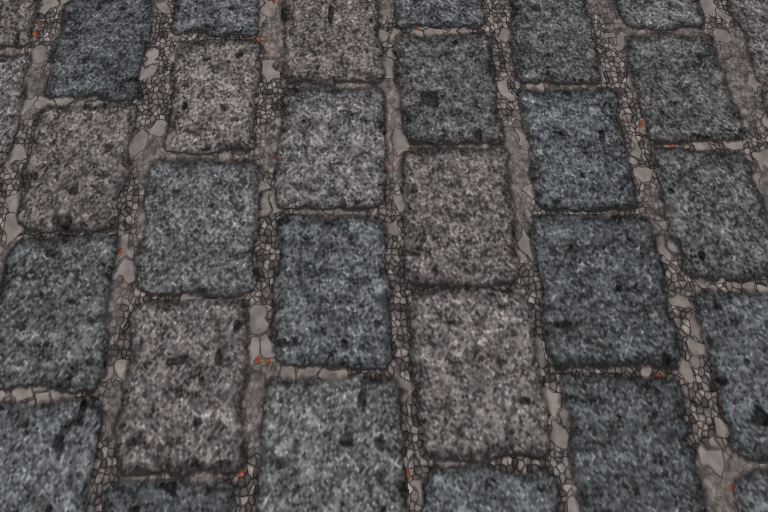
Write a Shadertoy shader that draws this texture.

```glsl
// Worn granite setts in staggered columns, seen receding in shallow perspective.
// Each cell of the ground plane holds one rough rounded box with its own tint;
// the joints are filled with soft cellular grit, larger chips and sand.

#define COLUMN_WIDTH 0.31      // column pitch at the lower edge, in canvas heights
#define CONVERGENCE 0.313      // perspective shrink from bottom to top
#define CENTER_X 0.43          // canvas fraction where columns run straight up
#define ROW_SCALE 7.767        // row coordinate at the lower edge
#define STONE_HALF vec2(0.432, 0.464)
#define CORNER 0.075
#define GRAIN_CONTRAST 1.75
#define SLATE vec3(0.308, 0.318, 0.328)
#define WARM_GRANITE vec3(0.378, 0.354, 0.346)
#define SAND vec3(0.455, 0.424, 0.410)
#define SHADOW vec3(0.150, 0.142, 0.140)
#define LEAF vec3(0.50, 0.23, 0.15)

const mat2 TURN = mat2(0.8, 0.6, -0.6, 0.8);

float hash(vec2 p) {
    vec3 q = fract(vec3(p.xyx) * 0.1031);
    q += dot(q, q.yzx + 33.33);
    return fract((q.x + q.y) * q.z);
}

vec2 hash2(vec2 p) {
    return vec2(hash(p + 17.3), hash(p + 71.9));
}

float noise(vec2 p) {
    vec2 i = floor(p), f = fract(p);
    f = f * f * (3.0 - 2.0 * f);
    vec2 e = vec2(1, 0);
    return mix(mix(hash(i), hash(i + e), f.x),
               mix(hash(i + e.yx), hash(i + e.xx), f.x), f.y);
}

// Turned octaves hide the lattice
float fbm(vec2 p) {
    float sum = 0.0, amp = 0.5;
    for (int i = 0; i < 4; i++) {
        sum += amp * noise(p);
        p = TURN * p * 1.9 + 7.1;
        amp *= 0.6;
    }
    return sum / 1.088;
}

// Cellular pattern: x = gap between the two nearest seeds, y = random id
vec2 pebbles(vec2 p) {
    vec2 cell = floor(p);
    float nearest = 9.0, second = 9.0, id = 0.0;
    for (int j = -1; j <= 1; j++)
    for (int i = -1; i <= 1; i++) {
        vec2 c = cell + vec2(i, j);
        float d = length(c + 0.1 + 0.8 * hash2(c) - p);
        if (d < nearest) { second = nearest; nearest = d; id = hash(c + 5.7); }
        else second = min(second, d);
    }
    return vec2(second - nearest, id);
}

float roundedBox(vec2 p, vec2 halfSize) {
    vec2 q = abs(p) - halfSize + CORNER;
    return length(max(q, 0.0)) + min(max(q.x, q.y), 0.0) - CORNER;
}

vec3 gravelColor(vec2 g) {
    vec2 warp = 0.6 * vec2(noise(g * 15.0), noise(g * 15.0 + 40.0));
    vec2 fine = pebbles(g * vec2(25.0, 22.0) + warp);
    float grit = 0.55 + 0.9 * fbm(TURN * g * 26.0);
    vec3 col = SAND * (0.6 + 0.6 * fine.y) * mix(0.55, 1.0, smoothstep(0.0, 0.45, fine.x));
    // Packed sand covers part of the gravel
    float sandy = smoothstep(0.4, 0.7, noise(g * 2.3 + 8.0));
    col = mix(col, SAND * 0.95, 0.7 * sandy) * grit;
    // Larger chips wedged into the joints
    vec2 chip = pebbles(g * vec2(7.0, 6.5) + warp);
    vec3 chipColor = SAND * (0.85 + 0.3 * chip.y) * (0.75 + 0.5 * fbm(g * 14.0));
    chipColor *= mix(0.5, 1.0, smoothstep(0.03, 0.22, chip.x));
    col = mix(col, chipColor, step(0.68, chip.y) * smoothstep(0.0, 0.1, chip.x));
    // Rare fallen leaf fragments
    return mix(col, LEAF * grit, 0.75 * step(0.994, fine.y));
}

vec3 stoneColor(vec2 g, vec2 id, float d) {
    vec2 r = hash2(id + 40.0);
    vec3 col = mix(SLATE, WARM_GRANITE, smoothstep(0.2, 0.95, r.x));
    col *= 0.9 + 0.2 * r.y;
    // Mineral grain, drawn out sideways on the slaty stones
    vec2 streak = g * mix(vec2(9.0, 19.0), vec2(17.0), r.x);
    float grain = 0.45 * noise(TURN * g * 58.0) + 0.55 * fbm(streak);
    col *= 1.0 + GRAIN_CONTRAST * (grain - 0.5);
    col += 0.13 * smoothstep(0.68, 0.95, noise(TURN * g * 47.0 + 31.0));
    // Relief lit from the far side, then pits and worn pale patches
    col *= 1.0 + 0.6 * (fbm(g * 9.0) - fbm(g * 9.0 + vec2(0.0, 0.35)));
    col *= 1.0 - 0.5 * smoothstep(0.85, 0.95, noise(g * 9.0 + 3.0));
    col += 0.12 * (fbm(g * 3.5 + 60.0) - 0.47);
    // Rounded rim, uneven with dirt
    float rim = smoothstep(-0.07, 0.0, d) * (0.1 + 0.4 * noise(g * 7.0 + 12.0));
    return col * (1.0 - rim);
}

void mainImage(out vec4 fragColor, in vec2 fragCoord) {
    vec2 p = fragCoord / iResolution.y;
    float aspect = iResolution.x / iResolution.y;

    // Ground plane: x counts columns, y counts rows
    float depth = 1.0 - CONVERGENCE * p.y;
    vec2 ground = vec2((p.x - CENTER_X * aspect) / (COLUMN_WIDTH * depth), ROW_SCALE / depth);
    float pixel = 1.0 / (iResolution.y * COLUMN_WIDTH * depth);

    // Staggered cells, the left columns slipping slightly
    float column = floor(ground.x + 0.5);
    float stagger = 0.5 * mod(column + 1.0, 2.0) - 0.07 * max(-column, 0.0);
    float row = floor(ground.y - stagger);
    vec2 id = vec2(column, row) + 20.0;
    vec2 local = vec2(ground.x - column, ground.y - stagger - row - 0.5);

    // Each stone is shifted, turned, resized and chipped; far joints are wider
    vec2 jitter = hash2(id) - 0.5, resize = hash2(id + 60.0) - 0.5;
    vec2 q = local - vec2(0.05, 0.012) * jitter - vec2(0.0, 0.008);
    q += 0.06 * (hash(id + 33.0) - 0.5) * vec2(-q.y, q.x);
    vec2 halfSize = STONE_HALF + vec2(0.07, 0.025) * resize;
    halfSize.x -= 0.013 * (row - 7.0);
    float chipping = 0.06 * (noise(ground * 5.0) - 0.5) + 0.06 * (fbm(ground * 16.0) - 0.5);
    float d = roundedBox(q, halfSize) + chipping;
    float front = roundedBox(q + vec2(0.0, 0.024), halfSize) + chipping;

    // Joints, contact shadow and dark near face, then the stone top
    vec3 col = gravelColor(ground);
    col *= mix(0.58, 1.0, smoothstep(0.0, 0.04, d));
    float shade = 0.55 + 0.4 * noise(ground * 6.0 + 25.0);
    col = mix(col, SHADOW, shade * (1.0 - smoothstep(-0.015, 0.015, front)));
    float edge = pixel + 0.006;
    col = mix(col, stoneColor(ground, id, d), 1.0 - smoothstep(-edge, edge, d));
    fragColor = vec4(clamp(col, 0.0, 1.0), 1.0);
}
```
